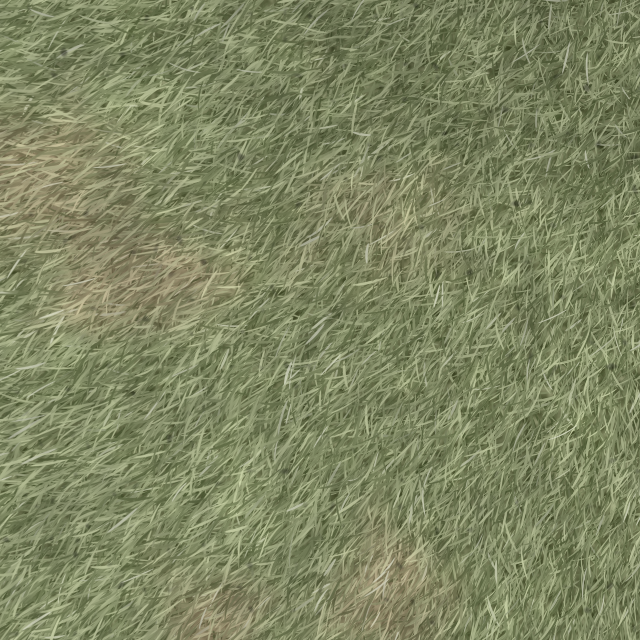
Give the GLSL for this texture, as a three.js fragment shader.

```glsl
varying vec2 vUv;

const int LAYERS = 24;
const vec3 GRASS_DARK = vec3(0.20, 0.245, 0.115);
const vec3 GRASS_LIGHT = vec3(0.655, 0.685, 0.54);
const vec3 STRAW_DARK = vec3(0.31, 0.27, 0.18);
const vec3 STRAW_LIGHT = vec3(0.71, 0.665, 0.54);
const vec3 GLINT = vec3(0.76, 0.77, 0.70);

vec4 hash4(vec2 p) {
  vec4 h = fract(p.xyxy * vec4(0.1031, 0.1030, 0.0973, 0.1099));
  h += dot(h, h.wzxy + 33.33);
  return fract((h.xxyz + h.yzzw) * h.zywx);
}

float cornerSlope(vec2 corner, vec2 offset) {
  return dot(hash4(corner + 71.0).xy * 2.0 - 1.0, offset);
}

// Gradient noise, roughly -0.7 to 0.7
float gradientNoise(vec2 p) {
  vec2 i = floor(p);
  vec2 f = fract(p);
  vec2 u = f * f * f * (f * (f * 6.0 - 15.0) + 10.0);
  vec2 e = vec2(1.0, 0.0);
  float low = mix(cornerSlope(i, f), cornerSlope(i + e, f - e), u.x);
  float high = mix(cornerSlope(i + e.yx, f - e.yx), cornerSlope(i + 1.0, f - 1.0), u.x);
  return mix(low, high, u.y);
}

float fbm(vec2 p) {
  return gradientNoise(p) + 0.5 * gradientNoise(p * 2.1 + 13.0);
}

float spot(vec2 p, vec2 centre, vec2 radius) {
  vec2 d = (p - centre) / radius;
  return exp(-dot(d, d));
}

// Worn areas where straw shows through
float dryness(vec2 p) {
  float worn = spot(p, vec2(0.03, 0.73), vec2(0.19, 0.11))
             + spot(p, vec2(0.22, 0.56), vec2(0.16, 0.09))
             + spot(p, vec2(0.61, 0.07), vec2(0.10, 0.11))
             + spot(p, vec2(0.33, 0.03), vec2(0.09, 0.08))
             + 0.5 * spot(p, vec2(0.60, 0.66), vec2(0.18, 0.14));
  return smoothstep(0.1, 1.2, worn + 0.4 * fbm(p * 11.0) + 0.12);
}

// The lawn leans flat at the left and upright at the right
float leanAngle(vec2 p) {
  return 0.60 + 0.76 * p.x - 0.34 * p.y + 0.08 * sin(p.x * 9.0 + p.y * 13.0);
}

// Tapered, slightly bent stroke; returns coverage
float bladeMask(vec2 p, float angle, float halfLength, float halfWidth, float bend, float blur) {
  float c = cos(angle);
  float s = sin(angle);
  vec2 q = vec2(c * p.x + s * p.y, c * p.y - s * p.x);
  float along = q.x / halfLength;
  float across = abs(q.y + bend * halfLength * (along * along - 0.3));
  float width = halfWidth * (1.0 - 0.7 * along * along);
  return (1.0 - smoothstep(width - blur, width + blur, across))
       * (1.0 - smoothstep(0.75, 1.0, abs(along)));
}

vec3 bladeColor(float tone, float dry, float glint) {
  vec3 green = mix(GRASS_DARK, GRASS_LIGHT, tone);
  vec3 straw = mix(STRAW_DARK, STRAW_LIGHT, tone);
  return mix(mix(green, straw, dry), GLINT, glint);
}

// One scattered sheet of blades painted over the colour below
vec3 paintLayer(vec3 under, vec2 p, float layer, float depth, float cells, float dry) {
  vec2 shift = fract(layer * vec2(0.618, 0.755)) + 3.0;
  vec2 home = floor(p * cells + shift);
  float blur = mix(0.0013, 0.0009, p.x);
  float size = mix(1.0, 0.78, p.x);
  vec3 color = under;
  for (int y = -1; y <= 1; y++) {
    for (int x = -1; x <= 1; x++) {
      vec2 cell = home + vec2(float(x), float(y));
      vec4 a = hash4(cell + layer * 37.0);
      vec2 root = (cell + a.xy - shift) / cells;
      vec2 d = p - root;
      float halfLength = size * mix(0.5, 0.99, a.z) / cells;
      // Only blades within reach are worked out
      if (dot(d, d) < halfLength * halfLength) {
        vec4 b = hash4(cell + layer * 37.0 + 511.0);
        float spread = 0.75 + 0.7 * clamp(root.x * root.y, 0.0, 1.0) + 0.5 * (1.0 - depth);
        float angle = leanAngle(root) + (b.x + a.w - 1.0) * spread;
        float halfWidth = size * mix(0.0012, 0.0026, b.y * b.y);
        float mask = bladeMask(d, angle, halfLength, halfWidth, (b.x - 0.5) * 0.25, blur);
        float glint = 0.8 * smoothstep(0.95, 0.98, b.w) * depth;
        float tone = 0.07 + 0.24 * depth + 0.78 * b.z;
        color = mix(color, bladeColor(tone, dry * mix(0.4, 1.0, b.w), glint), mask * 0.92);
      }
    }
  }
  return color;
}

void main() {
  vec2 p = vUv;
  float dry = dryness(p);

  // Shadowed ground
  float soil = clamp(0.32 + 0.6 * fbm(p * 60.0) + 0.2 * dry, 0.0, 1.0);
  vec3 color = bladeColor(soil, max(dry, 0.2), 0.0);

  // Blades from the thatch up to the tips
  for (int i = 0; i < LAYERS; i++) {
    float depth = float(i) / float(LAYERS - 1);
    color = paintLayer(color, p, float(i) + 1.0, depth, mix(36.0, 26.0, depth), dry);
  }

  // Clumps, small shadowed pits and the darker far edge
  float shade = 1.06 + 0.15 * fbm(p * 7.0) + 0.14 * fbm(p * 26.0 + 7.0);
  shade -= 0.35 * smoothstep(0.3, 0.65, gradientNoise(p * 55.0 + 17.0));
  shade -= 0.10 * smoothstep(0.55, 1.0, p.y) * smoothstep(0.1, 0.6, p.x);
  gl_FragColor = vec4(color * shade, 1.0);
}
```
